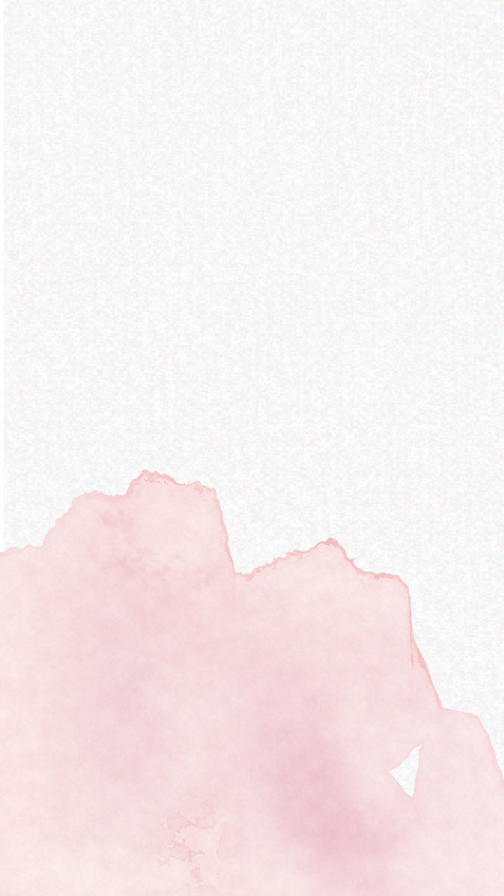
Write a WebGL 2 fragment shader that draws this background.

```glsl
#version 300 es
precision highp float;
uniform vec2 u_resolution;
out vec4 fragColor;

float hash(vec2 p) {
  return fract(sin(dot(p, vec2(127.1, 311.7))) * 43758.5453);
}

float noise(vec2 p) {
  vec2 i = floor(p), f = fract(p);
  f = f * f * (3.0 - 2.0 * f);
  return mix(mix(hash(i), hash(i + vec2(1, 0)), f.x),
             mix(hash(i + vec2(0, 1)), hash(i + vec2(1, 1)), f.x), f.y);
}

float fbm(vec2 p) {
  float sum = 0.0, amp = 0.5;
  for (int i = 0; i < 5; i++) {
    sum += amp * noise(p);
    p = mat2(1.6, 1.2, -1.2, 1.6) * p + 7.3;
    amp *= 0.5;
  }
  return sum;
}

float ramp(float a, float b, float x) { return clamp((x - a) / (b - a), 0.0, 1.0); }

float blob(vec2 p, vec2 center, vec2 radius) {
  vec2 q = (p - center) / radius;
  return exp(-dot(q, q));
}

// Signed distance to the line through a and b, positive on its left
float side(vec2 p, vec2 a, vec2 b) {
  vec2 e = normalize(b - a);
  return e.x * (p.y - a.y) - e.y * (p.x - a.x);
}

// Height of the wash above p, with a ragged deckle
float washField(vec2 p) {
  vec2 wobble = vec2(fbm(p * 95.0), fbm(p * 95.0 + 40.0)) - 0.48;
  float rough = 1.0 - 0.7 * smoothstep(0.41, 0.46, p.x);
  rough *= 1.0 - 0.6 * smoothstep(0.235, 0.25, p.x) * smoothstep(0.28, 0.26, p.x);
  p += wobble * vec2(0.014, 0.018) * rough;
  float x = p.x / 0.5625;
  float h = 0.383 + 0.009 * ramp(0.0, 0.088, x);
  // Left shoulder and tall lobe
  h += 0.014 * ramp(0.088, 0.096, x) + 0.046 * ramp(0.096, 0.165, x);
  h += 0.026 * ramp(0.243, 0.28, x) - 0.004 * ramp(0.2, 0.243, x);
  h -= 0.014 * ramp(0.315, 0.35, x) + 0.005 * ramp(0.36, 0.42, x);
  h -= 0.016 * ramp(0.42, 0.437, x) + 0.079 * ramp(0.437, 0.468, x);
  // Middle hump and the fall to the right
  h += 0.021 * ramp(0.49, 0.56, x) + 0.013 * ramp(0.56, 0.65, x);
  h -= 0.032 * ramp(0.675, 0.725, x) + 0.005 * ramp(0.74, 0.79, x);
  h -= 0.012 * ramp(0.79, 0.812, x) + 0.045 * ramp(0.81, 0.82, x);
  h -= 0.09 * ramp(0.815, 0.88, x);
  h -= 0.007 * ramp(0.89, 0.945, x) + 0.02 * ramp(0.945, 0.97, x);
  h -= 0.055 * ramp(0.97, 1.0, x);
  return h - p.y;
}

vec3 washColor(vec2 p) {
  float cloud = fbm(p * 9.0 + 3.0), fine = fbm(p * 60.0);
  vec2 q = p + 0.06 * (vec2(cloud, fbm(p * 9.0 + 20.0)) - 0.48);
  vec3 pale = vec3(0.982, 0.925, 0.92);
  vec3 col = mix(vec3(0.965, 0.86, 0.873), pale, 0.75 * smoothstep(0.3, 0.65, cloud));

  // Pale, peach and cool areas
  col = mix(col, pale, 0.8 * blob(q, vec2(0.1, 0.02), vec2(0.15, 0.09)));
  col = mix(col, vec3(0.985, 0.905, 0.89), 0.85 * blob(q, vec2(0.0, 0.2), vec2(0.085, 0.2)));
  col = mix(col, vec3(0.972, 0.895, 0.912), 0.85 * blob(q, vec2(0.55, 0.1), vec2(0.1, 0.2)));
  col = mix(col, vec3(0.98, 0.9, 0.905), 0.6 * blob(q, vec2(0.09, 0.41), vec2(0.07, 0.06)));

  // Deep pigment: broad left pool, middle pool and diagonal streak
  col = mix(col, vec3(0.942, 0.822, 0.845), 0.75 * blob(q, vec2(0.13, 0.22), vec2(0.08, 0.12)));
  col = mix(col, vec3(0.95, 0.81, 0.83), 0.6 * blob(q, vec2(0.28, 0.275), vec2(0.1, 0.07)));
  vec2 s = q - vec2(0.355, 0.1);
  s = vec2(dot(s, vec2(0.87, 0.5)), dot(s, vec2(-0.5, 0.87)));
  col = mix(col, vec3(0.932, 0.762, 0.808), 0.85 * blob(s, vec2(0), vec2(0.05, 0.13)));

  // Backrun bloom: pale inside, broken feathery pigment on its lower left
  vec2 b = p - vec2(0.197, 0.414);
  float r = length(b) - 0.06 + 0.05 * (fine - 0.48) + 0.035 * (cloud - 0.48);
  float lower = smoothstep(-0.03, 0.05, -b.x - b.y);
  float dabs = smoothstep(0.42, 0.58, fbm(p * 55.0 + 31.0));
  col = mix(col, vec3(0.977, 0.89, 0.893), 0.75 * smoothstep(0.012, -0.014, r));
  float halo = smoothstep(-0.012, 0.004, r) * exp(-max(r, 0.0) * 50.0);
  col = mix(col, vec3(0.95, 0.78, 0.79), lower * halo * (0.35 + 0.4 * dabs));
  col = mix(col, vec3(0.955, 0.8, 0.805), 0.6 * lower * dabs * exp(-abs(r + 0.008) * 110.0));

  // Broken spatters near the foot, then granulation
  float patches = fbm(p * 60.0 + 11.0);
  float spatter = smoothstep(0.51, 0.55, patches) * (1.0 - 0.6 * smoothstep(0.55, 0.63, patches));
  col = mix(col, vec3(0.95, 0.77, 0.775), 0.8 * spatter * blob(p, vec2(0.215, 0.06), vec2(0.04, 0.05)));
  return col + (fine - 0.48) * vec3(0.018, 0.06, 0.05);
}

void main() {
  vec2 p = gl_FragCoord.xy / u_resolution.y;
  float aa = 0.8 / u_resolution.y;

  // Paper with fine coloured grain and a bright left margin
  vec2 cell = floor(p * 512.0);
  vec3 grain = vec3(hash(cell), hash(cell + 91.0), hash(cell + 173.0)) - 0.5;
  grain = 0.6 * grain + 0.5 * (noise(p * 300.0) - 0.5);
  vec3 paper = vec3(0.972, 0.97, 0.971) + grain * vec3(0.06, 0.075, 0.065);
  paper = mix(vec3(0.995), paper, smoothstep(0.003, 0.005, p.x));

  // Distance inside the wash from its field and gradient
  float f = washField(p), e = 0.001;
  vec2 grad = vec2(washField(p + vec2(e, 0)) - f, washField(p + vec2(0, e)) - f) / e;
  float d = f / max(length(grad), 0.8);

  // Small triangle of bare paper
  vec2 t = p + 0.004 * (vec2(noise(p * 130.0), noise(p * 130.0 + 9.0)) - 0.5);
  vec2 top = vec2(0.47, 0.169), left = vec2(0.434, 0.138), foot = vec2(0.46, 0.109);
  float gap = -min(side(t, top, left), min(side(t, left, foot), side(t, foot, top)));

  // Pigment gathered in broken patches along the edge
  float width = 0.0015 + 0.005 * noise(p * 65.0 + 5.0);
  float rim = smoothstep(width + 0.0015, width - 0.001, d) * (0.35 + 0.55 * noise(p * 45.0));
  rim = max(rim, 0.3 * exp(-max(d, 0.0) / 0.007));
  rim *= mix(0.3, 1.0, smoothstep(0.13, 0.16, p.x)) * (1.0 - 0.55 * smoothstep(0.47, 0.5, p.x));
  rim = max(rim, 0.3 * exp(-max(gap, 0.0) / 0.003));
  vec3 wash = mix(washColor(p), vec3(0.955, 0.71, 0.715), rim) + grain * 0.03;

  float cover = smoothstep(-aa, aa, d) * smoothstep(-aa, aa, gap);
  fragColor = vec4(mix(paper, wash, cover), 1.0);
}
```
